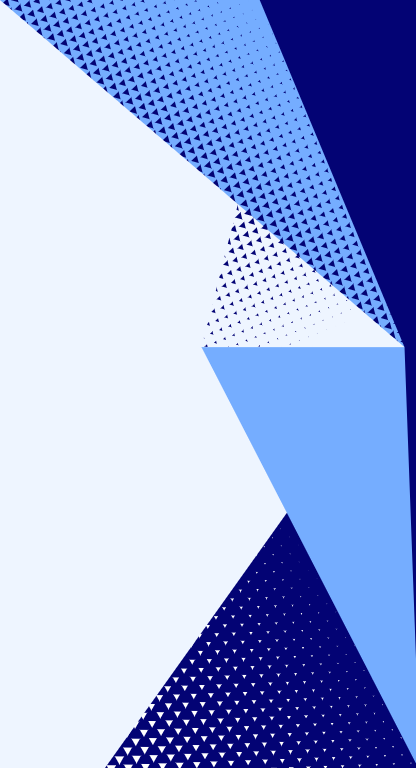
A Shadertoy shader for this background:

```glsl
#define PAPER vec3(0.933, 0.960, 1.0)
#define SKY vec3(0.459, 0.678, 1.0)
#define NAVY vec3(0.010, 0.010, 0.455)
#define ASPECT 0.543
#define FOLD vec2(0.528, 0.452)
#define KNEE vec2(0.263, 0.452)
#define FINE_PITCH 0.0128
#define COARSE_PITCH 0.0158
#define FINE_ANGLE 0.38
#define COARSE_ANGLE 0.83
#define DOT_RADIUS 0.235

// Signed distance to a line running down the canvas, positive on its right
float rightOf(vec2 p, vec2 a, vec2 b) {
    vec2 t = normalize(b - a);
    return dot(p - a, vec2(t.y, -t.x));
}

float cover(float d) {
    return clamp(0.5 + d * iResolution.y, 0.0, 1.0);
}

// Tilted square lattice of triangles pointing along tip
float halftone(vec2 p, float pitch, float angle, vec2 tip, float size) {
    float c = cos(angle), s = sin(angle);
    mat2 tilt = mat2(c, s, -s, c);
    vec2 cell = transpose(tilt) * (fract(tilt * p / pitch) - 0.5);
    float along = dot(cell, tip);
    float across = abs(cell.x * tip.y - cell.y * tip.x);
    float radius = DOT_RADIUS * clamp(size, 0.0, 1.0);
    float d = max(across * 0.866 + along * 0.5, -along) - radius;
    return cover(-d * pitch) * smoothstep(0.0, 0.15, size);
}

void mainImage(out vec4 fragColor, in vec2 fragCoord) {
    // Height is one unit, y runs downward
    vec2 uv = fragCoord / iResolution.xy;
    vec2 p = vec2(uv.x * ASPECT, 1.0 - uv.y);
    vec2 leftTip = normalize(vec2(-1.0, 0.25));
    vec3 color = PAPER;

    // Dotted paper wedge under the upper band
    vec2 apex = vec2(0.310, 0.268);
    float wedge = min(rightOf(p, apex, KNEE), KNEE.y - p.y);
    float wedgeSize = 1.0 - dot(p - apex, vec2(2.6, 4.0));
    float ink = halftone(p, FINE_PITCH, FINE_ANGLE, leftTip, wedgeSize);
    color = mix(color, NAVY, cover(wedge) * ink);

    // Lower navy triangle with pale dots
    vec2 foot = vec2(0.137, 1.0);
    float base = min(rightOf(p, vec2(0.375, 0.667), foot), p.y - 0.5);
    float baseSize = 1.0 - dot(p - foot, vec2(2.15, -1.44));
    float light = halftone(p, COARSE_PITCH, COARSE_ANGLE, vec2(0.0, 1.0), baseSize);
    color = mix(color, mix(NAVY, vec3(1.0), light), cover(base));

    // Plain blue fold
    float fold = min(rightOf(p, KNEE, vec2(0.544, 0.996)), p.y - KNEE.y);
    color = mix(color, SKY, cover(fold));

    // Upper blue band, dots shrinking away from its lower edge
    float band = rightOf(p, vec2(0.0), FOLD);
    ink = halftone(p, FINE_PITCH, FINE_ANGLE, leftTip, 1.0 - band / 0.215);
    color = mix(color, mix(SKY, NAVY, ink), cover(band));

    // Navy side panel
    float panel = max(rightOf(p, vec2(0.339, 0.0), FOLD),
                      rightOf(p, FOLD, vec2(0.544, 0.885)));
    color = mix(color, NAVY, cover(panel));

    fragColor = vec4(color, 1.0);
}
```
